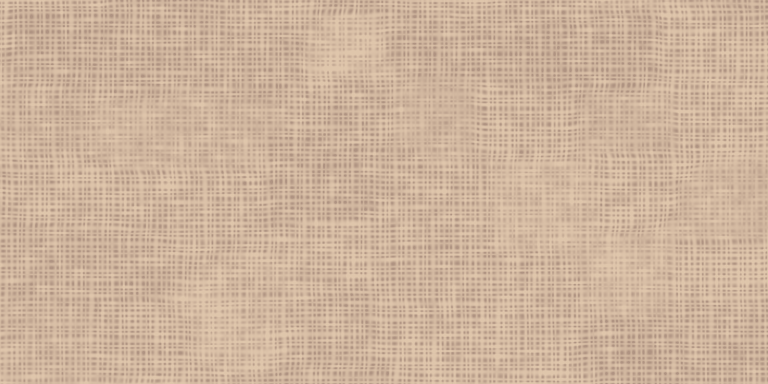
Reproduce this texture procedurally as a WebGL 2 fragment shader.

```glsl
#version 300 es
precision highp float;
// Plain-weave linen: a straight grid of uneven threads with dark pinholes,
// slubs built from layered sines along every thread, and blended cellular
// noise for blocky patches of tone, hole depth and small weave offsets.

#define THREADS 72.0                  // threads per canvas height
#define SPACING 0.13                  // uneven thread spacing, in pitches
#define HOLE_DEPTH 0.70               // darkness of the gaps at thread corners
#define GROOVE_DEPTH 0.12             // darkness between neighbouring threads
#define SLUB_TONE 0.06                // tone change along each thread
#define KNOT_TONE 0.16                // random tone of each crossing
#define HOLE_TONE 0.42                // random tone of each hole
#define PATCH_TONE 0.24               // tone range of the large patches
#define MOTTLE_TONE 0.17              // tone range of the small patches
#define PATCH_SIZE vec2(0.25, 0.19)   // patch size in canvas heights
#define SHADOW_COLOR vec3(0.705, 0.597, 0.525)
#define LIGHT_COLOR vec3(0.862, 0.762, 0.661)

uniform vec2 u_resolution;
out vec4 fragColor;

const float PI = 3.14159265;
const float TAU = 6.2831853;

vec2 hash2(vec2 p) {
    vec3 q = fract(p.xyx * vec3(0.1031, 0.1030, 0.0973));
    q += dot(q, q.yzx + 33.33);
    return fract((q.xx + q.yz) * q.zy);
}

// Blended cellular noise with box-shaped cells: two values per patch
vec2 patches(vec2 p, float sharpness) {
    vec2 cell = floor(p), sum = vec2(0.0);
    float total = 0.0;
    for (int j = -1; j <= 1; j++) {
        for (int i = -1; i <= 1; i++) {
            vec2 id = cell + vec2(i, j);
            vec2 d = abs(id + 0.2 + 0.6 * hash2(id + 71.0) - p);
            float weight = exp(-sharpness * max(d.x, d.y));
            sum += weight * hash2(id + 19.0);
            total += weight;
        }
    }
    return sum / total;
}

// Uneven thickness along one thread, roughly -1.8 to 1.8
float slub(float thread, float along, float seed) {
    vec2 phase = TAU * hash2(vec2(thread + 211.0, seed));
    float slow = sin(along * (0.22 + 0.03 * phase.y) + phase.x);
    float fast = sin(along * 0.83 + phase.y + 1.3 * slow);
    return slow + 0.8 * fast;
}

void main() {
    vec2 p = gl_FragCoord.xy / u_resolution.y;
    float pixel = THREADS / u_resolution.y;

    // Patches of tone, and areas where the weave closes up
    vec2 patchValue = patches(p / PATCH_SIZE, 17.0);
    vec2 mottle = patches(p / (0.2 * PATCH_SIZE) + 37.0, 9.0) - 0.5;
    float closeWeave = smoothstep(0.5, 0.95, patchValue.y);

    // Straight threads, unevenly spaced, slightly shifted between patches
    vec2 spacing = sin(p * vec2(113.0, 127.0) + sin(p.yx * 7.0))
                 + 0.8 * sin(p * vec2(191.0, 173.0) + 2.0 * sin(p.yx * 4.0));
    vec2 weave = p * THREADS + SPACING * spacing + 0.5 * patchValue.yx;
    vec2 id = floor(weave);
    vec2 f = weave - id - 0.5;

    float warpSlub = slub(id.x, weave.y, 3.0);
    float weftSlub = slub(id.y, weave.x, 47.0);

    // Rounded gaps narrow where the threads thicken
    vec2 gap = 0.5 - 0.5 * cos(TAU * f);
    gap = pow(gap, 1.0 + 0.25 * vec2(warpSlub, weftSlub));
    float hole = gap.x * gap.y;

    // Alternating over and under crossings
    float over = 2.0 * mod(id.x + id.y, 2.0) - 1.0;
    float relief = over * (cos(PI * f.y) * (1.0 - gap.x)
                         - cos(PI * f.x) * (1.0 - gap.y));

    // Holes and grooves, averaged when too small to resolve
    float detail = 1.0 - smoothstep(0.5, 1.0, pixel);
    float depth = mix(1.1, 0.62, closeWeave);
    float holeTone = mix(0.25, hole, detail);
    float grooveTone = mix(1.0, gap.x + gap.y, detail);
    float tone = 0.96 - depth * (HOLE_DEPTH * holeTone + GROOVE_DEPTH * grooveTone);
    tone += 0.08 * relief * detail;
    tone += PATCH_TONE * (patchValue.x - 0.5) + MOTTLE_TONE * mottle.x;

    // Thread tones, with random crossings and holes
    tone += SLUB_TONE * (warpSlub * (1.0 - gap.x) + weftSlub * (1.0 - gap.y));
    float knot = hash2(id + 401.0).x - 0.5;
    float pit = hash2(floor(weave + 0.5) + 157.0).y - 0.5;
    tone += KNOT_TONE * knot * (1.0 - gap.x) * (1.0 - gap.y);
    tone += HOLE_TONE * pit * hole;

    // Pale thick runs of weft
    tone += 0.09 * smoothstep(1.2, 1.75, weftSlub) * (1.0 - gap.y);

    fragColor = vec4(mix(SHADOW_COLOR, LIGHT_COLOR, clamp(tone, -0.12, 1.08)), 1.0);
}
```
